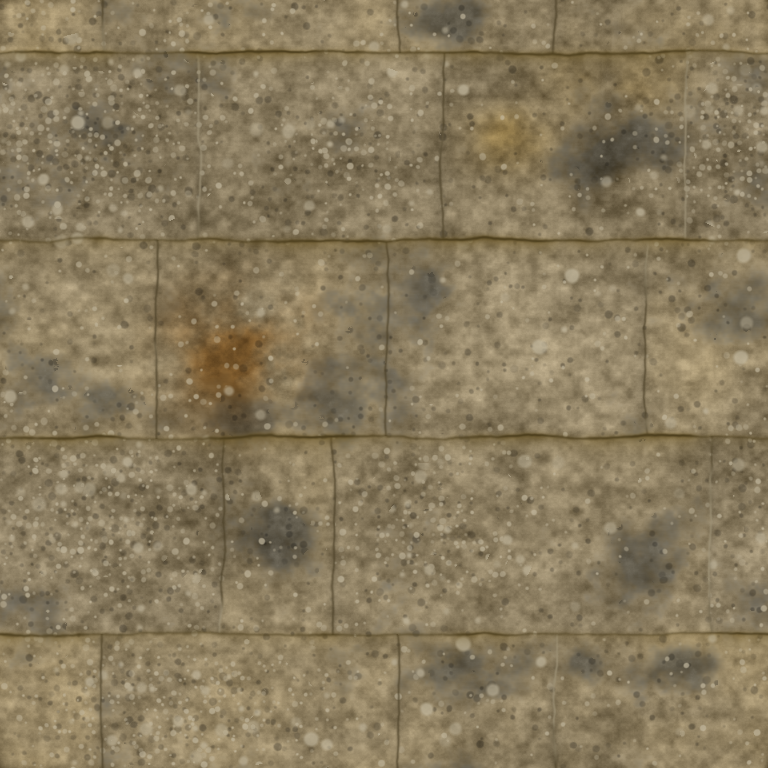
Write a WebGL 1 fragment shader that draws this texture.

```glsl
precision highp float;
uniform vec2 u_resolution;

float hash(vec2 p) {
  return fract(sin(dot(p, vec2(127.1, 311.7))) * 43758.5453);
}

// Value noise that wraps after period cells
float noise(vec2 p, vec2 period) {
  vec2 i = floor(p), f = fract(p);
  f = f * f * (3.0 - 2.0 * f);
  float a = hash(mod(i, period));
  float b = hash(mod(i + vec2(1.0, 0.0), period));
  float c = hash(mod(i + vec2(0.0, 1.0), period));
  float d = hash(mod(i + 1.0, period));
  return mix(mix(a, b, f.x), mix(c, d, f.x), f.y);
}

float fbm(vec2 uv, vec2 freq) {
  float sum = 0.0, amp = 0.5;
  for (int i = 0; i < 5; i++) {
    sum += amp * noise(uv * freq, freq);
    freq *= 2.0;
    amp *= 0.55;
  }
  return sum - 0.53;
}

float blob(vec2 uv, vec2 centre, vec2 radius) {
  vec2 d = (fract(uv - centre + 0.5) - 0.5) / radius;
  return exp(-dot(d, d));
}

// Scattered lichen dots of random size and strength
float specks(vec2 uv, float cells, float density) {
  vec2 p = uv * cells;
  float cover = 0.0;
  for (int j = -1; j <= 1; j++) {
    for (int i = -1; i <= 1; i++) {
      vec2 cell = floor(p) + vec2(float(i), float(j));
      vec2 id = mod(cell, cells);
      vec2 centre = cell + 0.15 + 0.7 * vec2(hash(id + 3.1), hash(id + 7.7));
      float size = hash(id + 12.3);
      float radius = 0.14 + 0.3 * size * size;
      float dotShape = 1.0 - smoothstep(radius - 0.12, radius + 0.14, length(p - centre));
      cover = max(cover, dotShape * step(hash(id + 21.9), density) * (0.4 + 0.6 * hash(id + 31.4)));
    }
  }
  return cover;
}

void main() {
  vec2 uv = gl_FragCoord.xy / u_resolution;
  vec2 wobble = vec2(fbm(uv, vec2(14.0)), fbm(uv + 0.37, vec2(14.0)));
  vec2 q = uv + 0.012 * wobble;

  // Four courses of slightly uneven height, three stones in each
  float v = mod(4.0 * (q.y - 0.1745), 4.0);
  v -= 0.026 * (1.0 - cos(1.5708 * v));
  float row = floor(v);
  vec3 joints = row < 0.5 ? vec3(0.289, 0.434, 0.924)
              : row < 1.5 ? vec3(0.204, 0.504, 0.842)
              : row < 2.5 ? vec3(0.260, 0.577, 0.892)
                          : vec3(0.133, 0.518, 0.723);
  float stone = mod(dot(step(joints, vec3(fract(q.x))), vec3(1.0)), 3.0);
  float tint = hash(vec2(row + 2.0, stone + 5.0));
  vec3 side = abs(fract(q.x - joints + 0.5) - 0.5);
  float across = min(side.x, min(side.y, side.z));
  float above = (fract(v + 0.5) - 0.5) * 0.25;

  // Base stone: mottling, grain and bedding
  float mottle = fbm(uv + 0.21, vec2(8.0));
  float cloud = fbm(uv + 0.63, vec2(13.0));
  float grain = fbm(uv, vec2(72.0));
  float bedding = fbm(uv, vec2(12.0, 60.0));
  float pale = blob(uv, vec2(0.73, 0.54), vec2(0.11, 0.10))
             + blob(uv, vec2(0.72, 0.24), vec2(0.08, 0.07))
             + blob(uv, vec2(0.62, 0.40), vec2(0.07, 0.03))
             + blob(uv, vec2(0.10, 0.61), vec2(0.08, 0.04));
  float tone = 0.48 + 0.9 * mottle + 1.15 * grain + 0.5 * bedding + 0.2 * (tint - 0.5) + 0.2 * pale;
  vec3 color = mix(vec3(0.43, 0.38, 0.28), vec3(0.71, 0.65, 0.53), tone);

  // Rust and golden stains
  float rust = blob(uv, vec2(0.31, 0.54), vec2(0.08, 0.08));
  float gold = blob(uv, vec2(0.66, 0.82), vec2(0.06, 0.04))
             + blob(uv, vec2(0.80, 0.89), vec2(0.08, 0.04)) + 0.3 * tint;
  color = mix(color, color * vec3(0.92, 0.74, 0.48), clamp(rust * (0.9 + 3.0 * cloud), 0.0, 1.0));
  color = mix(color, color * vec3(1.0, 0.92, 0.68), clamp(gold * (0.7 + 2.0 * mottle), 0.0, 1.0));

  // Ragged grey weathering
  float grey = blob(uv, vec2(0.44, 0.51), vec2(0.08, 0.09))
             + blob(uv, vec2(0.34, 0.46), vec2(0.07, 0.03))
             + blob(uv, vec2(0.56, 0.62), vec2(0.06, 0.05))
             + blob(uv, vec2(0.95, 0.60), vec2(0.10, 0.07))
             + blob(uv, vec2(0.09, 0.50), vec2(0.09, 0.05))
             + blob(uv, vec2(0.36, 0.33), vec2(0.06, 0.10))
             + blob(uv, vec2(0.82, 0.28), vec2(0.07, 0.06))
             + blob(uv, vec2(0.85, 0.12), vec2(0.12, 0.04))
             + blob(uv, vec2(0.59, 0.11), vec2(0.06, 0.05))
             + blob(uv, vec2(0.80, 0.80), vec2(0.09, 0.05))
             + blob(uv, vec2(0.58, 0.97), vec2(0.06, 0.04));
  float worn = smoothstep(0.2, 0.75, 0.6 * grey + 1.5 * cloud + 0.5 * grain - 0.25 * pale);
  color = mix(color, color * vec3(0.67, 0.70, 0.76), worn);

  // Lichen dots and dark pits
  float lichen = blob(uv, vec2(0.12, 0.32), vec2(0.15, 0.11))
               + blob(uv, vec2(0.56, 0.31), vec2(0.10, 0.09))
               + blob(uv, vec2(0.12, 0.82), vec2(0.15, 0.10))
               + blob(uv, vec2(0.95, 0.82), vec2(0.07, 0.10))
               + blob(uv, vec2(0.46, 0.80), vec2(0.08, 0.07))
               + blob(uv, vec2(0.24, 0.08), vec2(0.18, 0.08));
  vec2 bent = uv + 0.006 * wobble.yx;
  float dots = max(specks(bent, 100.0, 0.08 + 0.5 * lichen), specks(bent, 46.0, 0.03 + 0.22 * lichen));
  float pits = specks(bent + 0.43, 84.0, 0.12 + 0.35 * lichen + 0.2 * worn);
  color *= 1.0 - 0.26 * pits;
  color = mix(color, vec3(0.76, 0.72, 0.62), 0.72 * dots);

  // Upright joints, pale mortar in places and dark in others
  float mortar = smoothstep(-0.08, 0.08, fbm(uv + 0.5, vec2(5.0)));
  float upright = exp(-across * across / 0.000003);
  color = mix(color, mix(vec3(0.34, 0.29, 0.18), vec3(0.70, 0.65, 0.53), mortar), 0.6 * upright);
  color *= 1.0 - 0.1 * exp(-across / 0.006);

  // Level joints: dark line with an ochre stain hanging below
  float patchy = smoothstep(-0.16, 0.16, fbm(uv + 0.8, vec2(9.0, 4.0)));
  float stain = exp(-abs(above) / (above < 0.0 ? 0.009 : 0.003));
  color = mix(color, vec3(0.43, 0.35, 0.16), stain * (0.25 + 0.6 * patchy));
  color = mix(color, vec3(0.27, 0.22, 0.10), exp(-above * above / 0.000004) * (0.35 + 0.45 * patchy));

  gl_FragColor = vec4(clamp(color, 0.0, 1.0), 1.0);
}
```
